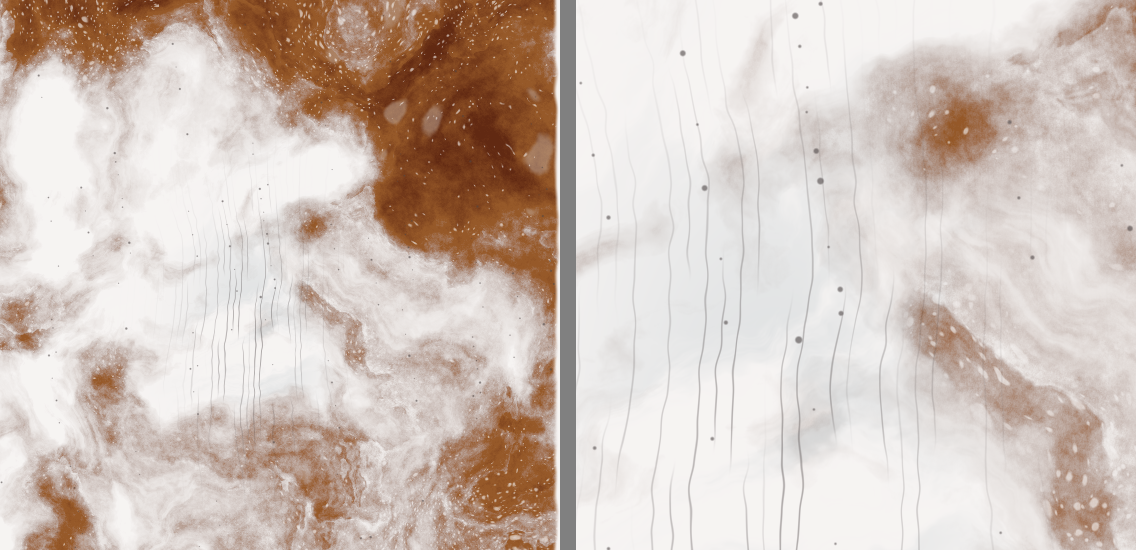
Left: the whole. Right: its middle third, enlarged.
Reproduce this texture procedurally as a WebGL 1 fragment shader.

```glsl
precision highp float;
// Milky white clouds drifting over rust brown stain, with speckles and hairline cracks.

uniform vec2 u_resolution;

#define CLOUD_SCALE 4.4
#define ROUGHNESS 0.57
#define WARP 0.6
#define CLOUD_GAIN 0.95
#define RUST_BIAS 0.24
#define STREAK_ANGLE 0.45
#define FRONT 0.95
#define CREST 0.6
#define GRAIN 0.17
#define SPECKLE 0.6
#define CRACK_COUNT 85.0
#define CRACK_INK 0.42

const vec3 MILK  = vec3(0.965, 0.955, 0.950);
const vec3 PALE  = vec3(0.910, 0.890, 0.880);
const vec3 ASH   = vec3(0.80, 0.75, 0.73);
const vec3 MAUVE = vec3(0.71, 0.61, 0.56);
const vec3 CLAY  = vec3(0.64, 0.46, 0.35);
const vec3 RUST  = vec3(0.59, 0.35, 0.16);
const vec3 UMBER = vec3(0.38, 0.16, 0.07);
const vec3 INK   = vec3(0.30, 0.27, 0.27);

float hash(vec2 p) {
  return fract(sin(dot(p, vec2(127.1, 311.7))) * 43758.5453);
}

float noise(vec2 p) {
  vec2 i = floor(p), f = fract(p);
  f = f * f * (3.0 - 2.0 * f);
  return mix(mix(hash(i), hash(i + vec2(1, 0)), f.x),
             mix(hash(i + vec2(0, 1)), hash(i + vec2(1, 1)), f.x), f.y);
}

mat2 rotation(float a) {
  return mat2(cos(a), sin(a), -sin(a), cos(a));
}

// Fractal noise, centred on zero with roughly unit deviation.
float fbm(vec2 p, float gain) {
  float sum = 0.0, amp = 0.5;
  mat2 turn = 2.03 * rotation(0.6);
  for (int i = 0; i < 7; i++) {
    sum += amp * (noise(p) - 0.5);
    p = turn * p + 17.3;
    amp *= gain;
  }
  return sum * sqrt(1.0 - gain * gain) / 0.107;
}

// One soft round spot per grid cell; density is the chance that it exists.
float spots(vec2 p, float cells, float density) {
  vec2 g = rotation(0.02 * cells) * p * cells, id = floor(g);
  float radius = mix(0.08, 0.28, pow(hash(id + 3.7), 2.0));
  float blur = 0.05 + 0.6 * cells / u_resolution.y;
  vec2 centre = mix(vec2(radius + blur), vec2(1.0 - radius - blur),
                    vec2(hash(id), hash(id + 41.0)));
  float d = length(fract(g) - centre);
  return step(hash(id + 9.1), density) * (1.0 - smoothstep(radius - blur, radius + blur, d));
}

// Thin wavering vertical lines, broken along their length.
float cracks(vec2 p) {
  float sway = 0.07 * noise(p * vec2(3.0, 4.0)) + 0.012 * noise(p * 16.0) + 0.003 * noise(p * 70.0);
  float u = (p.x + sway) * CRACK_COUNT, id = floor(u);
  float d = abs(fract(u) - 0.5) / CRACK_COUNT;
  float gaps = smoothstep(0.45, 0.75, noise(vec2(id * 7.3, p.y * 9.0)));
  return (1.0 - smoothstep(0.0, 0.0006 + 0.8 / u_resolution.y, d)) * gaps;
}

// Stain strength to colour, from milk to umber.
vec3 stain(float z) {
  vec3 c = mix(MILK, PALE, clamp((z + 1.2) / 0.6, 0.0, 1.0));
  c = mix(c, ASH, clamp((z + 0.6) / 0.6, 0.0, 1.0));
  c = mix(c, MAUVE, clamp(z / 0.5, 0.0, 1.0));
  c = mix(c, CLAY, clamp((z - 0.5) / 0.45, 0.0, 1.0));
  c = mix(c, RUST, clamp((z - 0.95) / 0.45, 0.0, 1.0));
  return mix(c, UMBER, clamp((z - 1.5) / 0.9, 0.0, 1.0));
}

void main() {
  vec2 p = gl_FragCoord.xy / u_resolution.y;
  float right = smoothstep(0.5, 0.8, p.x) * smoothstep(0.22, 0.5, p.y);

  // Warped clouds, drawn out into slanted streaks on the right
  vec2 swirl = vec2(fbm(p * 3.4 + 4.0, 0.47), fbm(p * 3.4 + 29.0, 0.47)) * 0.124;
  vec2 q = p + WARP * swirl;
  float cloud = fbm(q * CLOUD_SCALE + 11.0, ROUGHNESS);
  vec2 along = (p + 0.4 * swirl) * rotation(STREAK_ANGLE);
  float streak = fbm(along * vec2(3.5, 9.0) + 53.0, ROUGHNESS);
  float z = CLOUD_GAIN * mix(cloud, streak, 0.12 + 0.3 * right);

  // Layout: rust along the top and right, white through the middle
  vec2 core = (p - vec2(0.42, 0.41)) * rotation(0.5);
  z += smoothstep(0.7, 1.0, p.y + swirl.x) + 0.6 * right + RUST_BIAS;
  z -= 0.85 * exp(-dot(core * core, vec2(6.0, 11.0)));

  // Billowing fronts: crisp on one side, fading on the other
  float body = smoothstep(-0.7, 0.5, z);
  float front = fbm(q * 4.0 + 37.0, 0.53);
  z -= FRONT * body * smoothstep(-0.05, 0.2, front) * exp(-1.4 * max(front, 0.0));

  // Bright threads on the rims, then mottled grain in the stain
  float ridge = 1.0 - abs(2.0 * noise(q * 11.0 + 0.15 * cloud) - 1.0);
  z -= CREST * body * pow(ridge, 6.0) * smoothstep(0.4, 0.7, noise(p * 5.0 + 70.0));
  z += GRAIN * (0.2 + 0.8 * body) * fbm(p * 48.0 + 5.0, 0.8);
  z = min(z, 1.4 + 0.5 * (z - 1.4));
  vec3 color = stain(z);

  // Pale bubbles and scattered white speckles
  float patches = smoothstep(0.35, 0.75, noise(p * 5.0 + 90.0));
  vec2 drift = p + 0.2 * swirl;
  color = mix(color, ASH, 0.4 * spots(drift, 12.0, 0.35) * body);
  float speck = max(spots(drift, 47.0, 0.22 * patches), spots(drift + 0.37, 83.0, 0.4 * patches));
  speck = max(speck, spots(drift + 0.61, 120.0, 0.1 + 0.3 * patches));
  color = mix(color, MILK, SPECKLE * speck * body);

  // Hairline cracks, cool smudges and rare dark flecks
  vec2 span = (p - vec2(0.46, 0.38)) / vec2(0.11, 0.21);
  float veil = exp(-dot(span, span));
  color = mix(color, color * vec3(0.90, 0.92, 0.93), veil * smoothstep(0.2, 1.5, streak));
  color = mix(color, INK, CRACK_INK * veil * cracks(p));
  color = mix(color, INK, 0.6 * spots(p + 0.7, 130.0, 0.002));

  // Ragged pale margin on the right edge
  float margin = u_resolution.x / u_resolution.y - p.x + 0.008 * (noise(p * 30.0) - 0.5);
  color = mix(MILK, color, smoothstep(0.002, 0.012, margin));

  gl_FragColor = vec4(color, 1.0);
}
```
